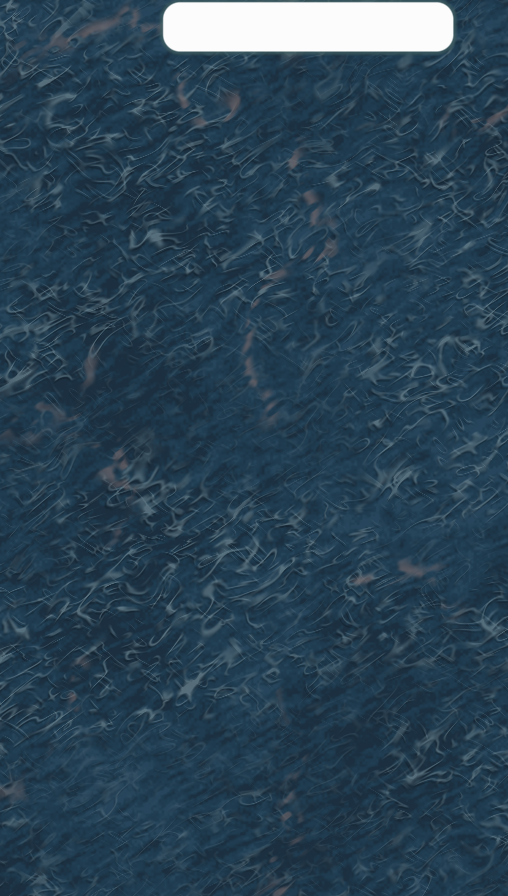
Reproduce this texture procedurally as a Shadertoy shader.

```glsl
const vec3 DEEP_BLUE = vec3(0.105, 0.185, 0.25);
const vec3 SEA_BLUE = vec3(0.12, 0.235, 0.315);
const vec3 SOFT_BLUE = vec3(0.16, 0.28, 0.37);
const vec3 PALE_CREASE = vec3(0.42, 0.52, 0.57);
const vec3 ROSE_VEIN = vec3(0.46, 0.41, 0.42);
const vec3 PANEL_WHITE = vec3(0.99);
const vec3 PANEL_RIM = vec3(0.25, 0.37, 0.38);

float hash(vec2 p) {
    return fract(sin(dot(p, vec2(127.1, 311.7))) * 43758.5);
}

float noise(vec2 p) {
    vec2 cell = floor(p);
    vec2 f = fract(p);
    f = f * f * (3.0 - 2.0 * f);
    float low = mix(hash(cell), hash(cell + vec2(1, 0)), f.x);
    float high = mix(hash(cell + vec2(0, 1)), hash(cell + vec2(1, 1)), f.x);
    return mix(low, high, f.y);
}

float fbm(vec2 p) {
    float sum = 0.0;
    float weight = 0.5;
    for (int i = 0; i < 4; i++) {
        sum += weight * noise(p);
        p = mat2(0.8, 0.6, -0.6, 0.8) * p * 2.03 + 17.3;
        weight *= 0.5;
    }
    return sum / 0.9375;
}

vec2 rotate(vec2 p, float angle) {
    float c = cos(angle);
    float s = sin(angle);
    return vec2(c * p.x + s * p.y, c * p.y - s * p.x);
}

float ridge(float n) {
    return 1.0 - abs(2.0 * n - 1.0);
}

// Broken thin folds running along the given angle
float creases(vec2 p, float angle, vec2 density, float seed) {
    vec2 q = rotate(p, angle) * density + seed;
    float fold = smoothstep(0.76, 1.0, ridge(noise(q)));
    float gaps = smoothstep(0.46, 0.85, noise(q * vec2(1.3, 0.6) + 41.7));
    return fold * gaps;
}

// Faint arcs broken into short scratches
float veins(vec2 p, float seed) {
    float path = ridge(fbm(p * vec2(5.0, 4.0) + seed));
    float line = smoothstep(0.91, 1.0, path);
    float stretch = smoothstep(0.52, 0.72, noise(p * 9.0 + seed * 2.0));
    float grit = smoothstep(0.4, 0.75, noise(rotate(p, 0.6) * vec2(70.0, 160.0)));
    return line * stretch * grit;
}

float roundedBox(vec2 p, vec2 halfSize, float radius) {
    vec2 d = abs(p) - halfSize + radius;
    return length(max(d, 0.0)) + min(max(d.x, d.y), 0.0) - radius;
}

vec3 crumpledSheet(vec2 p) {
    vec2 bend = vec2(noise(p * 24.0), noise(p * 24.0 + 53.0)) - 0.5;
    vec2 q = p + 0.016 * bend;

    // Mottled ground with fine slanted fibres
    float cloud = fbm(p * 7.0 + 3.0);
    float fibre = noise(rotate(q, 0.5) * vec2(60.0, 190.0));
    float grain = noise(p * 330.0);
    float tone = 0.45 * cloud + 0.35 * fibre + 0.2 * grain;
    vec3 color = mix(DEEP_BLUE, SEA_BLUE, smoothstep(0.3, 0.56, tone));
    color = mix(color, SOFT_BLUE, 0.8 * smoothstep(0.54, 0.72, tone));

    // Folds gather in patches, each with a shaded lower side
    float patches = mix(0.3, 1.0, smoothstep(0.35, 0.62, fbm(p * vec2(6.0, 8.0) + 29.0)));
    vec2 shade = vec2(0.001, 0.0025);
    float light = 0.0;
    float dark = 0.0;
    for (int i = 0; i < 4; i++) {
        float k = float(i);
        float angle = mix(0.75, 0.25, k / 3.0);
        if (i == 3) angle = -0.6;
        vec2 density = vec2(34.0, 105.0) * (1.0 + 0.22 * k);
        float seed = 13.7 * k + 5.0;
        light += creases(q, angle, density, seed) * (0.85 - 0.1 * k);
        dark += creases(q + shade, angle, density, seed);
    }
    color *= 1.0 - 0.22 * patches * min(dark, 1.0);
    color = mix(color, PALE_CREASE, 0.75 * patches * min(light, 1.0));

    return mix(color, ROSE_VEIN, 0.65 * veins(q, 8.0));
}

void mainImage(out vec4 fragColor, in vec2 fragCoord) {
    vec2 p = fragCoord / iResolution.y;
    float edge = 1.0 / iResolution.y;
    vec3 color = crumpledSheet(p);

    // White rounded panel with a soft rim
    float panel = roundedBox(p - vec2(0.344, 0.970), vec2(0.163, 0.0285), 0.02);
    float rim = 1.0 - smoothstep(0.0, 0.005, panel);
    color = mix(color, PANEL_RIM, 0.7 * rim);
    color = mix(color, PANEL_WHITE, 1.0 - smoothstep(-edge, edge, panel + 0.001));

    fragColor = vec4(color, 1.0);
}
```
